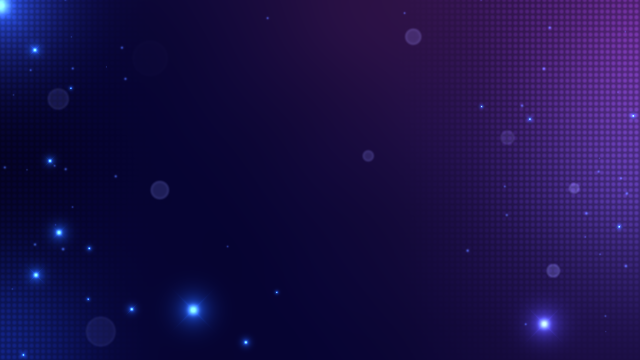
Write a WebGL 2 fragment shader that draws this background.

```glsl
#version 300 es
precision highp float;
uniform vec2 u_resolution;
out vec4 fragColor;

const vec3 NAVY = vec3(0.022, 0.014, 0.195);
const vec3 DUSK = vec3(0.085, 0.040, 0.235);
const vec3 PLUM = vec3(0.080, 0.025, 0.030);
const vec3 MAGENTA = vec3(0.250, 0.090, 0.225);
const vec3 VIOLET = vec3(0.130, 0.120, 0.250);
const vec3 AZURE = vec3(0.100, 0.340, 0.780);
const vec3 INDIGO = vec3(0.260, 0.250, 0.800);
const vec3 ICE = vec3(0.500, 0.780, 0.850);

// Stars: x, y, halo radius
const vec3 STARS[16] = vec3[16](
  vec3(0.537, 0.139, 0.058), vec3(0.164, 0.354, 0.030), vec3(0.100, 0.236, 0.026),
  vec3(0.097, 0.861, 0.020), vec3(0.139, 0.553, 0.017), vec3(0.366, 0.141, 0.016),
  vec3(0.683, 0.049, 0.016), vec3(0.248, 0.310, 0.010), vec3(0.769, 0.188, 0.007),
  vec3(0.245, 0.169, 0.007), vec3(0.065, 0.014, 0.009), vec3(0.197, 0.755, 0.007),
  vec3(1.720, 0.370, 0.009), vec3(1.759, 0.678, 0.010), vec3(1.472, 0.669, 0.009),
  vec3(1.338, 0.704, 0.007));

// Bokeh discs: x, y, radius, strength
const vec4 DISCS[9] = vec4[9](
  vec4(0.162, 0.725, 0.030, 0.50), vec4(0.444, 0.472, 0.026, 0.80),
  vec4(0.280, 0.079, 0.042, 0.38), vec4(1.148, 0.898, 0.023, 0.80),
  vec4(1.023, 0.567, 0.016, 0.75), vec4(1.410, 0.618, 0.020, 0.50),
  vec4(1.595, 0.477, 0.015, 0.90), vec4(1.537, 0.248, 0.019, 0.95),
  vec4(0.417, 0.838, 0.050, 0.06));

vec2 hash2(vec2 p) {
  vec3 h = fract(p.xyx * vec3(0.1031, 0.1030, 0.0973));
  h += dot(h, h.yzx + 33.33);
  return fract((h.xx + h.yz) * h.zy);
}

float corner(vec2 cell, vec2 f, vec2 offset) {
  return dot(hash2(cell + offset) * 2.0 - 1.0, f - offset);
}

float gradientNoise(vec2 p) {
  vec2 i = floor(p), f = fract(p);
  vec2 u = f * f * f * (f * (f * 6.0 - 15.0) + 10.0);
  float low = mix(corner(i, f, vec2(0)), corner(i, f, vec2(1, 0)), u.x);
  float high = mix(corner(i, f, vec2(0, 1)), corner(i, f, vec2(1)), u.x);
  return mix(low, high, u.y);
}

float glow(vec2 q, float radius) {
  return exp(-dot(q, q) / (radius * radius));
}

vec3 star(vec2 q, float size, vec3 tint) {
  // The difference of squares gives a thin four-armed diagonal flare
  float arms = exp(-abs(q.x * q.x - q.y * q.y) / (size * size * 0.04));
  float halo = glow(q, size) * 0.36 + glow(q, size * 0.5) * 0.45;
  return tint * (halo + arms * glow(q, size * 0.9) * 0.18) + ICE * glow(q, size * 0.22);
}

float disc(vec2 q, float radius) {
  float d = length(q) - radius;
  float fill = 1.0 - smoothstep(-0.004, 0.004, d);
  float rim = glow(vec2(d + 0.004, 0.0), 0.004);
  return fill * 0.75 + rim * 0.25;
}

vec3 backdrop(vec2 p) {
  vec3 c = mix(NAVY, DUSK, smoothstep(0.75, 1.65, p.x + 0.7 * p.y));
  c *= 1.0 - 0.25 * glow((p - vec2(0.0, 0.52)) * vec2(1.0, 0.7), 0.25);
  c += PLUM * glow(p - vec2(1.08, 1.05), 0.34);
  c += MAGENTA * glow(p - vec2(1.85, 0.95), 0.46);
  c += VIOLET * glow(p - vec2(1.80, 0.52), 0.36);
  c += vec3(0.04, 0.10, 0.25) * glow(p - vec2(0.0, 0.04), 0.24);
  c += vec3(0.09, 0.15, 0.36) * glow(p - vec2(0.0, 1.0), 0.20);
  return c * (1.0 + 0.06 * gradientNoise(p * 4.0));
}

// Halftone dots, balanced around zero
float halftone(vec2 p, float pitch) {
  float d = length(fract(p / pitch) - 0.5);
  return 0.62 - smoothstep(0.10, 0.58, d);
}

// One small spark at a random place in each cell
float sparks(vec2 p, float cellSize, float density) {
  vec2 cell = floor(p / cellSize);
  vec2 rnd = hash2(cell + 17.0);
  vec2 centre = 0.15 + 0.7 * hash2(cell + 71.0);
  vec2 q = (fract(p / cellSize) - centre) * cellSize;
  return step(rnd.x, density) * glow(q, mix(0.002, 0.0042, rnd.y)) * (0.25 + 0.5 * rnd.y);
}

void main() {
  vec2 p = gl_FragCoord.xy / u_resolution.y;
  vec3 color = backdrop(p);

  // Dotted panels at both sides
  float leftSide = 1.0 - smoothstep(0.05, 0.45, p.x);
  float rightSide = smoothstep(1.08, 1.50, p.x) * smoothstep(-0.15, 0.50, p.y);
  color *= 1.0 + halftone(p, 0.0160) * (0.36 * leftSide + 0.42 * rightSide);

  // Fine sparks gather near the sides
  float density = 0.18 * leftSide + 0.38 * smoothstep(1.20, 1.75, p.x) * glow(vec2(p.y - 0.52, 0.0), 0.33);
  color += vec3(0.25, 0.38, 0.75) * sparks(p, 0.055, density + 0.012);

  for (int i = 0; i < 9; i++) {
    vec4 d = DISCS[i];
    color += vec3(0.16, 0.17, 0.25) * d.w * disc(p - d.xy, d.z);
  }
  for (int i = 0; i < 16; i++) color += star(p - STARS[i].xy, STARS[i].z, AZURE);
  color += star(p - vec2(1.512, 0.100), 0.056, INDIGO);

  // Bright light in the upper left corner
  color += star(p - vec2(0.0, 0.985), 0.105, AZURE * 0.6);
  fragColor = vec4(min(color, 1.0), 1.0);
}
```
